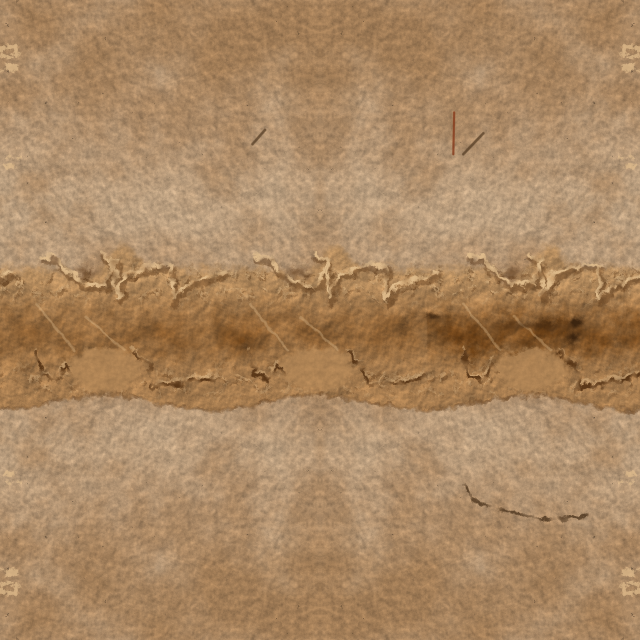
Give the GLSL for this texture, as a WebGL 2 fragment shader.

```glsl
#version 300 es
precision highp float;
// Dry sandy ground crossed by a crumbling, shadowed clay ledge.
uniform vec2 u_resolution;
out vec4 fragColor;

const float SPAN = 768.0;  // layout units across the canvas
const float TILE = 256.0;  // repeat of the ledge
const float GRAIN = 0.23, GROUND_RELIEF = 0.32, LEDGE_RELIEF = 0.75;
const vec2 LIGHT_STEP = vec2(-1.8, 2.6);
const vec3 SAND = vec3(0.69, 0.56, 0.425),
  DUST = vec3(0.74, 0.63, 0.505),
  EARTH = vec3(0.63, 0.485, 0.335),
  CLAY = vec3(0.65, 0.485, 0.31),
  SMOOTH_CLAY = vec3(0.69, 0.52, 0.335),
  HOLLOW = vec3(0.40, 0.235, 0.075),
  RIM = vec3(0.88, 0.74, 0.55),
  CREVICE = vec3(0.34, 0.205, 0.085),
  TWIG = vec3(0.30, 0.21, 0.12),
  RED_STEM = vec3(0.52, 0.22, 0.10);

// Folded rim of one ledge tile
const vec2 LIP[15] = vec2[15](
  vec2(50, 462), vec2(67, 459), vec2(80, 442), vec2(100, 427), vec2(127, 427),
  vec2(137, 455), vec2(122, 464), vec2(137, 455), vec2(140, 412), vec2(150, 439),
  vec2(187, 451), vec2(207, 449), vec2(207, 408), vec2(220, 425), vec2(268, 442));
// Two tile crevices, then the crack in the lower ground
const vec2 CRACKS[15] = vec2[15](
  vec2(44, 346), vec2(50, 318), vec2(66, 310), vec2(78, 332), vec2(87, 318),
  vec2(160, 345), vec2(178, 330), vec2(184, 305), vec2(227, 309), vec2(254, 317),
  vec2(556, 188), vec2(574, 163), vec2(600, 156), vec2(664, 143), vec2(705, 150));

vec2 gradientAt(vec2 cell) {
  float angle = 6.2832 * fract(sin(dot(cell, vec2(127.1, 311.7))) * 43758.5);
  return vec2(cos(angle), sin(angle));
}
float noise(vec2 p) {
  vec2 i = floor(p), f = p - i, u = f * f * (3.0 - 2.0 * f), e = vec2(0, 1);
  return mix(mix(dot(gradientAt(i), f), dot(gradientAt(i + e.yx), f - e.yx), u.x),
    mix(dot(gradientAt(i + e), f - e), dot(gradientAt(i + 1.0), f - 1.0), u.x), u.y);
}
float fbm(vec2 p) {
  float sum = 0.0, amp = 0.6;
  for (int i = 0; i < 5; i++, amp *= 0.54) {
    sum += amp * noise(p);
    p = mat2(1.6, 1.2, -1.2, 1.6) * p + 7.3;
  }
  return sum;
}
float segment(vec2 p, vec4 ends) {
  vec2 a = p - ends.xy, d = ends.zw - ends.xy;
  return length(a - d * clamp(dot(a, d) / dot(d, d), 0.0, 1.0));
}
float path(vec2 p, vec2 pts[15], int first, int last) {
  float d = SPAN;
  for (int i = first; i < last; i++) d = min(d, segment(p, vec4(pts[i], pts[i + 1])));
  return d;
}
float line(float d, float width) { return 1.0 - smoothstep(width * 0.3, width + 0.8, d); }
float bell(float x, float width) { return exp(-x * x / (width * width)); }
float blob(vec2 p, vec4 spot) { return bell(length((p - spot.xy) / spot.zw), 1.0); }
float crevices(vec2 p) { return min(path(p, CRACKS, 0, 4), path(p, CRACKS, 5, 9)); }
void paint(inout vec3 c, vec3 ink, float amount) { c = mix(c, ink, clamp(amount, 0.0, 0.95)); }

void main() {
  vec2 p = gl_FragCoord.xy / u_resolution * SPAN;
  vec2 m = abs(p - SPAN * 0.5);                       // mirrored ground
  vec2 t = vec2(mod(p.x - 296.0, TILE) + 40.0, p.y);  // repeated ledge
  vec2 warp = vec2(fbm(p / 14.0), fbm(p / 14.0 + 40.0));
  float patches = fbm(m / 70.0 + 3.7), fine = fbm(m / 6.5 + 0.4);

  // Ground tones, grain, flakes and pits
  float dust = bell(p.y - 515.0, 65.0) + 0.7 * bell(p.y - 235.0, 60.0) + 0.3 * smoothstep(240.0, 384.0, m.x);
  vec3 color = SAND;
  paint(color, DUST, dust * 0.7 + patches * 1.2);
  paint(color, EARTH, smoothstep(170.0, 350.0, m.y) * (0.5 + 0.5 * bell(m.x, 150.0)) - patches * 1.1);
  float slope = fbm((m + LIGHT_STEP) / 17.0) - fbm(m / 17.0);
  color *= 1.0 + GRAIN * fine - GROUND_RELIEF * slope + 0.1 * fbm(m / 24.0 + 9.0);
  float flakes = blob(m, vec4(373, 314, 19, 27)) + 0.7 * blob(m, vec4(375, 192, 30, 24));
  paint(color, RIM, 0.7 * smoothstep(0.4, 0.7, flakes * (0.6 + noise(m / 9.0) + fine)));
  color *= 1.0 - 0.4 * smoothstep(0.4, 0.56, fbm(m / 13.0 + 19.5) - 0.2 * patches);

  // Ledge body, cast hollow and bare clay
  float top = 444.0 - 14.0 * bell(t.x - 100.0, 18.0) + 26.0 * bell(t.x - 147.0, 20.0) + 14.0 * warp.x;
  float bottom = p.y - 285.0 - 9.0 * cos(6.2832 * (t.x - 125.0) / TILE) - 11.0 * warp.y;
  slope = fbm((p + LIGHT_STEP) / 25.0) - fbm(p / 25.0);
  float bare = smoothstep(0.35, 0.6, blob(t + warp * 16.0, vec4(125, 325, 50, 29)));
  vec3 clay = mix(CLAY, RIM, 0.24 * smoothstep(385.0, 440.0, p.y));
  float depth = 0.42 + 0.2 * bell(p.x - 285.0, 60.0) + 0.38 * smoothstep(511.0, 514.0, p.x);
  paint(clay, HOLLOW, depth * bell(p.y - 367.0 + 24.0 * warp.y, 29.0) * (0.95 + 1.2 * fbm(p / 45.0)));
  paint(clay, SMOOTH_CLAY, bare * 0.85);
  clay *= 1.0 + 0.12 * fine + (0.22 * fbm(p / 30.0 + 8.0) - LEDGE_RELIEF * slope) * (1.0 - 0.75 * bare);
  color = mix(color, clay, smoothstep(-3.0, 3.0, bottom) * smoothstep(10.0, -6.0, p.y - top));
  paint(color, CREVICE, 0.35 * line(abs(bottom), 3.0) * (0.7 + 2.0 * warp.x));

  // Crumbled wrinkles, folded rim with its shadow, slanting ribs
  float rubble = (bell(p.y - 428.0, 22.0) + 0.8 * bell(p.y - 311.0, 20.0)) * (1.0 - bare);
  rubble *= smoothstep(-0.1, 0.2, warp.y);
  paint(color, CREVICE, 0.45 * rubble * line(abs(fbm((p + vec2(-2, 4)) / 21.0)) * 21.0, 1.6));
  paint(color, RIM, 0.5 * rubble * line(abs(fbm(p / 21.0)) * 21.0, 1.2));
  vec2 bent = t + warp * 12.0, q = p + warp * 10.0;
  float broken = clamp(0.65 + 1.5 * noise(p / 12.0 + 5.0), 0.1, 0.95);
  paint(color, CREVICE, 0.45 * line(path(bent + vec2(-3, 6), LIP, 0, 14), 5.0));
  paint(color, CREVICE, 0.6 * blob(bent, vec4(101, 440, 12, 7)));
  paint(color, RIM, broken * line(path(bent, LIP, 0, 14), 2.8));
  vec2 rib = t + warp * 4.0;
  float ribs = min(segment(rib, vec4(44, 403, 89, 348)), segment(rib, vec4(104, 388, 149, 348)));
  paint(color, RIM, 0.35 * line(ribs, 1.6));

  // Crevices with lit edges, dark holes, ground crack and twigs
  paint(color, RIM, 0.5 * broken * line(crevices(bent + vec2(1.5, -4)), 2.4));
  paint(color, CREVICE, broken * line(crevices(bent), 3.0));
  float holes = blob(q, vec4(691, 382, 8, 6)) + blob(q, vec4(688, 361, 6, 9));
  holes += 0.8 * blob(q, vec4(520, 388, 9, 4)) + 0.5 * blob(q, vec4(645, 377, 45, 5));
  paint(color, CREVICE * 0.65, holes);
  paint(color, TWIG, 0.85 * broken * line(path(q, CRACKS, 10, 14), 2.2));
  float twigs = min(segment(p, vec4(556, 583, 580, 608)), segment(p, vec4(303, 595, 318, 612)));
  paint(color, TWIG, 0.7 * line(twigs, 1.8));
  paint(color, RED_STEM, 0.8 * line(segment(p, vec4(545, 633, 544, 583)), 1.4));
  fragColor = vec4(clamp(color, 0.0, 1.0), 1.0);
}
```
